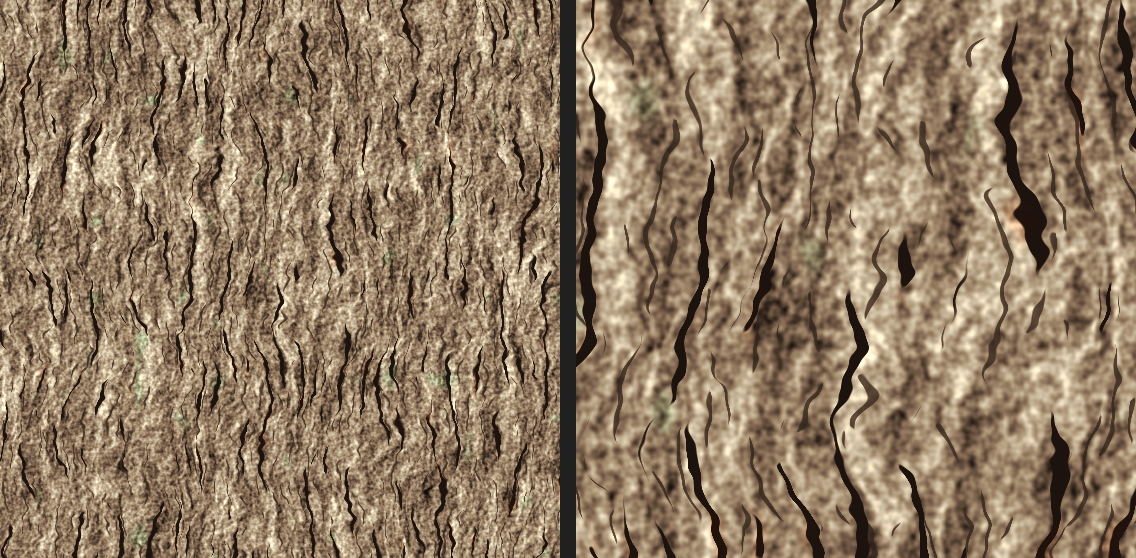
Left: the whole. Right: its middle third, enlarged.
A Shadertoy shader for this texture:

```glsl
// Rough tree bark: upright ridges split by thin, jagged, tapering cracks.
// Warped gradient noise gives cracks, side-lit relief, pale crests and grit;
// their sum is one tone value, coloured by a ramp from dark crevice to pale crest.

const vec3 CREVICE = vec3(0.13, 0.09, 0.07);
const vec3 UMBER   = vec3(0.32, 0.25, 0.19);
const vec3 BROWN   = vec3(0.47, 0.37, 0.29);
const vec3 TAN     = vec3(0.59, 0.49, 0.38);
const vec3 SAND    = vec3(0.69, 0.60, 0.48);
const vec3 CREAM   = vec3(0.82, 0.76, 0.65);
const vec3 RUST    = vec3(1.18, 0.93, 0.78);
const vec3 LICHEN  = vec3(0.91, 1.04, 0.98);

const vec2 MAIN_CRACKS = vec2(42.0, 6.0);   // cells across and up the canvas
const vec2 FINE_CRACKS = vec2(76.0, 17.0);
const float MAIN_WIDTH = 0.0033;            // half widths
const float FINE_WIDTH = 0.0015;
const vec2 LIGHT_STEP  = vec2(0.004, -0.003); // away from the upper left light
const float BASE_TONE  = 0.515;
const float RELIEF     = 0.62;
const float CREST      = 0.20;
const float MOTTLE     = 0.24;
const float GRIT       = 0.27;

vec2 randomDirection(vec2 cell) {
    uvec2 k = uvec2(ivec2(cell)) * uvec2(73856093u, 19349663u);
    uint h = k.x ^ k.y;
    h = (h ^ (h >> 15)) * 2246822519u;
    h = (h ^ (h >> 13)) * 3266489917u;
    float angle = float((h >> 8) & 65535u) / 65536.0 * 6.28319;
    return vec2(cos(angle), sin(angle));
}

// Gradient noise, about -0.7 to 0.7
float noise(vec2 p) {
    vec2 i = floor(p), f = p - i;
    vec2 u = f * f * f * (f * (f * 6.0 - 15.0) + 10.0);
    vec2 r = vec2(1.0, 0.0);
    float a = dot(randomDirection(i), f);
    float b = dot(randomDirection(i + r), f - r);
    float c = dot(randomDirection(i + r.yx), f - r.yx);
    float d = dot(randomDirection(i + 1.0), f - 1.0);
    return mix(mix(a, b, u.x), mix(c, d, u.x), u.y);
}

// Sideways bends, from leaning ridges down to ragged edges
vec2 warp(vec2 p) {
    p.x += 0.040 * noise(p * vec2(6.0, 5.0) + 3.7);
    p.x += 0.012 * noise(p * vec2(14.0, 16.0) + 9.1);
    p.x += 0.007 * noise(p * vec2(50.0, 46.0) + 5.3);
    p += 0.003 * vec2(noise(p * vec2(110.0, 90.0)), noise(p * 80.0 + 31.0));
    return p;
}

float height(vec2 p) {
    return noise(p * vec2(34.0, 9.0) + 17.0)
         + 0.55 * noise(p * vec2(70.0, 38.0) + 41.0)
         + 0.32 * noise(p * vec2(130.0, 100.0) + 67.0);
}

// Cracks on the right-hand edges of noise ridges: x = core, y = soft shade
vec2 cracks(vec2 p, vec2 scale, float halfWidth, float seed, float pixel) {
    const float STEP = 0.0015;
    float f = noise(p * scale + seed);
    float fx = noise((p + vec2(STEP, 0.0)) * scale + seed);
    float fy = noise((p + vec2(0.0, STEP)) * scale + seed);
    vec2 slope = (vec2(fx, fy) - f) / STEP;
    float edge = abs(f) / max(length(slope), 0.3 * scale.x);
    float gate = smoothstep(-0.16, 0.14, noise(p * scale * vec2(0.4, 1.3) + seed * 2.0));
    float strength = gate * smoothstep(0.1, 0.7, -slope.x / scale.x);
    float w = halfWidth * strength;
    float core = 1.0 - smoothstep(w - 0.6 * pixel, w + 0.6 * pixel, edge);
    core *= smoothstep(0.05, 0.3, strength);
    return vec2(core, strength * exp(-edge / (1.8 * halfWidth)));
}

float ramp(float low, float high, float x) {
    return clamp((x - low) / (high - low), 0.0, 1.0);
}

vec3 barkColour(float tone) {
    vec3 c = CREVICE * mix(0.55, 1.0, ramp(0.0, 0.095, tone));
    c = mix(c, UMBER, ramp(0.095, 0.26, tone));
    c = mix(c, BROWN, ramp(0.26, 0.385, tone));
    c = mix(c, TAN, ramp(0.385, 0.505, tone));
    c = mix(c, SAND, ramp(0.505, 0.61, tone));
    c = mix(c, CREAM, ramp(0.61, 0.765, tone));
    return c * (1.0 + 0.6 * ramp(0.765, 1.2, tone));
}

void mainImage(out vec4 fragColor, in vec2 fragCoord) {
    float pixel = 1.0 / iResolution.y;
    vec2 p = fragCoord * pixel;
    vec2 q = warp(p);

    // Lit relief, mottling and grit
    float tone = BASE_TONE + RELIEF * (height(q + LIGHT_STEP) - height(q));
    tone += MOTTLE * (noise(q * vec2(38.0, 20.0) + 83.0) + 0.4 * noise(p * vec2(5.0, 4.0)));
    tone += GRIT * (noise(p * vec2(170.0, 140.0)) + 0.7 * noise(p * 260.0 + 7.0));

    // Pale weathered crests
    float crest = noise(q * vec2(30.0, 5.0) + 53.0) + 0.4 * noise(q * vec2(90.0, 55.0) + 29.0);
    tone += CREST * smoothstep(0.1, 0.45, crest);

    // Shaded crevices
    vec2 wide = cracks(q, MAIN_CRACKS, MAIN_WIDTH, 11.0, pixel);
    vec2 fine = cracks(q, FINE_CRACKS, FINE_WIDTH, 61.0, pixel);
    tone -= 0.15 * wide.y + 0.10 * fine.y;
    tone = mix(tone, 0.16, 0.8 * fine.x);
    tone = mix(tone, 0.06, wide.x);

    // Rusty inner bark beside cracks, and faint lichen spots
    vec3 colour = barkColour(tone);
    float rust = wide.y * smoothstep(0.15, 0.4, noise(q * vec2(24.0, 16.0) + 97.0));
    float lichen = smoothstep(0.36, 0.5, noise(p * vec2(22.0, 14.0) + 71.0));
    colour *= mix(vec3(1.0), RUST, rust) * mix(vec3(1.0), LICHEN, lichen);
    fragColor = vec4(colour, 1.0);
}
```
